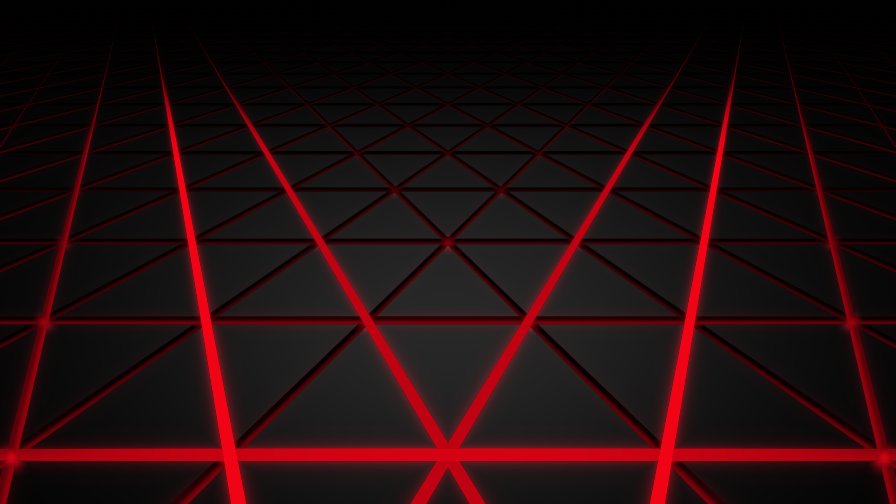
Give the GLSL for this background, as a Shadertoy shader.

```glsl
const vec3 NEON = vec3(0.95, 0.01, 0.085);
const float TILT = 2.367;     // screen drop per unit of cell width
const float HORIZON = 0.1225; // height of the horizon above the canvas
const float NEAR = 2.310;     // depth of row zero
const float ROW_STEP = 0.8122;

// Groove light in rgb, coverage in alpha; offset is positive toward the viewer
vec4 groove(float offset, float cell, float power) {
    float width = cell * mix(0.019, 0.032, power);
    float aa = 0.8 / iResolution.y;
    float dist = abs(offset);
    float mask = 1.0 - smoothstep(width - aa, width + aa, dist);
    float wall = smoothstep(-0.5, 0.7, offset / width);
    float core = power * mix(wall, 1.0, smoothstep(0.3, 0.8, power));
    float halo = 0.4 * power * power * exp(-max(dist - width, 0.0) / (0.026 * cell));
    return vec4(NEON * max(core * mask, halo), mask);
}

// Family of slanted grooves; mirroring x gives the other family
vec4 slantedGrooves(float x, float depth, float row, float fromTop) {
    float cell = depth / TILT;
    float f = x / cell - 0.5 * row;
    vec2 slope = vec2(1.0 / cell, (0.5 * TILT / ROW_STEP - x * TILT) / (depth * depth));
    float index = round(f);
    float offset = (f - index) / length(slope) * (slope.y < 0.0 ? -1.0 : 1.0);

    // Grooves aligned with the view show their glowing floor
    float aligned = exp(-pow((index - 0.8) / 1.65, 2.0));
    float power = max(aligned, 0.25 + 0.25 * smoothstep(0.6, 1.0, fromTop));
    power *= smoothstep(0.0, 0.32, fromTop);
    return groove(offset, cell, power);
}

void mainImage(out vec4 fragColor, in vec2 fragCoord) {
    vec2 p = (fragCoord - vec2(0.5 * iResolution.x, 0.0)) / iResolution.y;
    float fromTop = 1.0 - p.y;
    float depth = fromTop + HORIZON;
    float cell = depth / TILT;
    float row = (1.0 / cell - NEAR) / ROW_STEP;

    // Tile surface in a soft pool of light
    vec2 pool = (p - vec2(0.0, 0.36)) / vec2(0.66, 0.43);
    float shade = 0.15 * exp(-dot(pool, pool)) * smoothstep(0.0, 0.3, fromTop);
    vec3 tile = vec3(shade) + vec3(0.006, 0.004, 0.004);

    // Three groove directions
    vec4 rightward = slantedGrooves(p.x, depth, row, fromTop);
    vec4 leftward = slantedGrooves(-p.x, depth, row, fromTop);
    float nearestRow = round(row);
    float rowOffset = depth - TILT / (NEAR + ROW_STEP * nearestRow);
    float rowPower = 0.88 * exp(-0.58 * max(nearestRow, 0.0)) * exp(-0.35 * p.x * p.x);
    vec4 across = groove(rowOffset, cell, rowPower);

    // Light gathered at the crossings
    float joint = round(p.x / cell - 0.5 * nearestRow) + 0.5 * nearestRow;
    float jointCell = 1.0 / (NEAR + ROW_STEP * nearestRow);
    vec2 toJoint = vec2(p.x - joint * jointCell, depth - TILT * jointCell - 0.015 * jointCell);
    float spark = exp(-dot(toJoint, toJoint) / pow(0.055 * jointCell, 2.0));
    spark *= 0.85 * exp(-0.3 * max(nearestRow, 0.0)) * smoothstep(0.1, 0.5, fromTop);

    vec3 light = max(max(rightward.rgb, leftward.rgb), max(across.rgb, NEON * spark));
    tile *= (1.0 - rightward.a) * (1.0 - leftward.a) * (1.0 - across.a);
    fragColor = vec4(min(tile + light, 1.0), 1.0);
}
```
